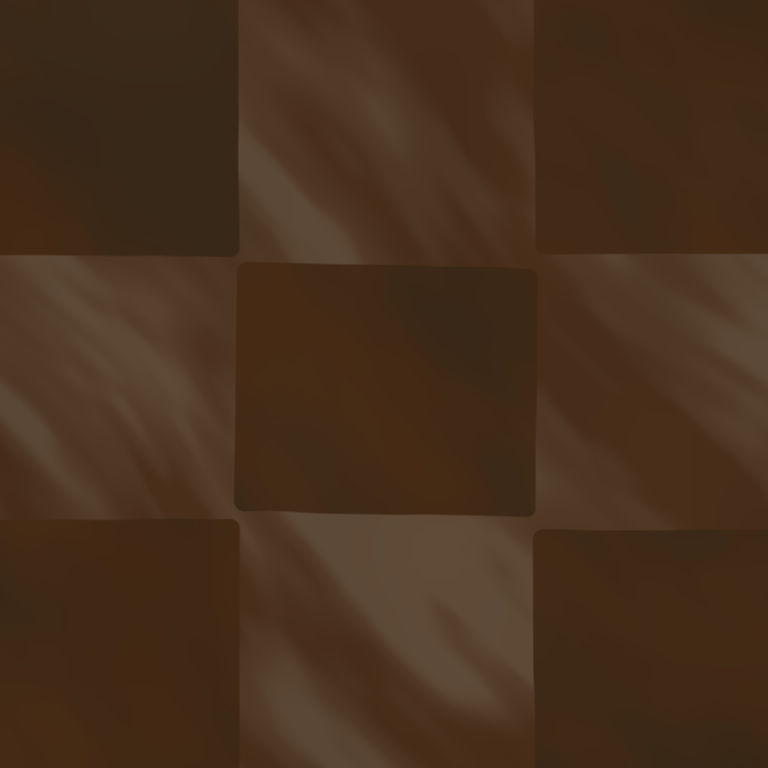
Write a WebGL 2 fragment shader that draws this pattern.

```glsl
#version 300 es
precision highp float;

uniform vec2 u_resolution;
out vec4 fragColor;

const vec2 PITCH = vec2(0.388, 0.336);
const vec2 MIDDLE = vec2(0.503, 0.491);
const vec2 HALF_SIZE = vec2(0.196, 0.162);
const float CORNER_RADIUS = 0.013;

const vec3 DARK_RUST = vec3(0.270, 0.163, 0.078);
const vec3 DARK_UMBER = vec3(0.222, 0.158, 0.095);
const vec3 LIGHT_RUST = vec3(0.282, 0.178, 0.098);
const vec3 LIGHT_TAN = vec3(0.310, 0.218, 0.144);
const vec3 LIGHT_GREY = vec3(0.365, 0.285, 0.215);

float hash(vec2 p) {
    return fract(sin(dot(p, vec2(127.1, 311.7))) * 43758.5453);
}

float valueNoise(vec2 p) {
    vec2 i = floor(p);
    vec2 f = fract(p);
    vec2 s = f * f * f * (f * (f * 6.0 - 15.0) + 10.0);
    float low = mix(hash(i), hash(i + vec2(1.0, 0.0)), s.x);
    float high = mix(hash(i + vec2(0.0, 1.0)), hash(i + vec2(1.0)), s.x);
    return mix(low, high, s.y);
}

float fbm(vec2 p) {
    float sum = 0.0;
    float weight = 0.57;
    for (int i = 0; i < 3; i++) {
        sum += weight * valueNoise(p);
        p = p * 2.03 + 17.3;
        weight *= 0.5;
    }
    return sum;
}

// Noise drawn out along a diagonal that falls to the right
float streaks(vec2 p, vec2 scale, float angle) {
    vec2 along = vec2(cos(angle), -sin(angle));
    vec2 across = vec2(sin(angle), cos(angle));
    float bend = 0.09 * valueNoise(p * 3.0 + 5.0);
    return fbm(vec2(dot(p, along), dot(p, across) + bend) * scale);
}

float roundedBox(vec2 p, vec2 halfSize, float radius) {
    vec2 d = abs(p) - halfSize + radius;
    return length(max(d, 0.0)) + min(max(d.x, d.y), 0.0) - radius;
}

// Slightly displaced, uneven dark block in one cell of the board
float blockDistance(vec2 p, vec2 cell) {
    vec2 shift = vec2(hash(cell + 3.7), hash(cell + 8.2)) - 0.5;
    vec2 local = p - MIDDLE - cell * PITCH - shift * vec2(0.007, 0.016);
    local.y += (hash(cell + 1.9) - 0.5) * 0.05 * local.x;
    local.x += (hash(cell + 6.4) - 0.5) * 0.03 * local.y;
    float waver = 0.003 * (valueNoise(p * 14.0 + cell * 7.0) - 0.5);
    return roundedBox(local, HALF_SIZE, CORNER_RADIUS) + waver;
}

vec3 darkWood(vec2 p, vec2 cell) {
    float grain = streaks(p + cell * 2.3, vec2(3.0, 6.5), 0.85);
    float tint = (hash(cell + 4.1) - 0.5) * 0.35;
    vec3 color = mix(DARK_UMBER, DARK_RUST, smoothstep(0.2, 0.8, grain + tint));
    float shade = valueNoise(p * 5.0 + cell * 3.0);
    return color * mix(0.95, 1.05, shade);
}

vec3 lightWood(vec2 p) {
    float grain = streaks(p + 4.6, vec2(3.2, 11.0), 0.88);
    vec3 color = mix(LIGHT_RUST, LIGHT_TAN, smoothstep(0.26, 0.48, grain));
    color = mix(color, LIGHT_GREY, smoothstep(0.46, 0.74, grain));
    return color * mix(0.97, 1.03, valueNoise(p * 7.0));
}

void main() {
    vec2 uv = gl_FragCoord.xy / u_resolution;
    float edge = max(0.0016, 0.75 / min(u_resolution.x, u_resolution.y));

    // Light ground, worn brown towards the lower right
    vec3 color = lightWood(uv);
    float wear = smoothstep(0.11, 0.03, uv.y) * smoothstep(0.48, 0.67, uv.x);
    color = mix(color, DARK_RUST, 0.85 * wear);

    // Dark blocks on alternate cells of a three by three board
    for (int y = -1; y <= 1; y++) {
        for (int x = -1; x <= 1; x++) {
            if (((x + y) & 1) != 0) continue;
            vec2 cell = vec2(float(x), float(y));
            // Outer blocks run on past the canvas border
            vec2 bounded = mix(uv, clamp(uv, 0.06, 0.94), abs(cell));
            float cover = 1.0 - smoothstep(-edge, edge, blockDistance(bounded, cell));
            color = mix(color, darkWood(uv, cell), cover);
        }
    }

    fragColor = vec4(color, 1.0);
}
```
